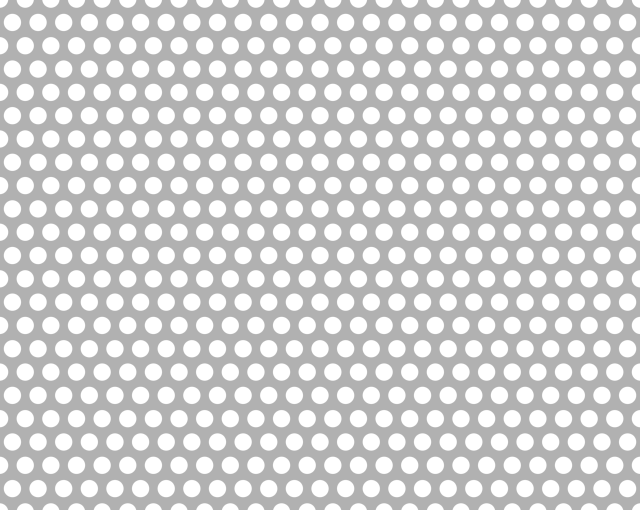
This pattern is drawn by a WebGL 2 fragment shader. Its source:

```glsl
#version 300 es
precision highp float;

uniform vec2 u_resolution;
out vec4 fragColor;

// Signed distance to the nearest dot of a staggered lattice
float staggeredDots(vec2 p, vec2 pitch, float radius) {
    float row = floor(p.y / pitch.y + 0.5);
    float shift = 0.5 * mod(row, 2.0);
    float column = floor(p.x / pitch.x - shift + 0.5);
    vec2 center = vec2(column + shift, row) * pitch;
    return length(p - center) - radius;
}

void main() {
    // Canvas width is one unit
    vec2 uv = gl_FragCoord.xy / u_resolution.x;
    float pixel = 1.0 / u_resolution.x;

    // About 25 dots across and 22 rows down
    vec2 origin = vec2(-0.0006, -0.0030);
    float dist = staggeredDots(uv - origin, vec2(0.04005, 0.03642), 0.01348);

    // White dots on flat grey, with a one-pixel soft edge
    float dot_mask = 1.0 - smoothstep(-0.7 * pixel, 0.7 * pixel, dist);
    vec3 color = mix(vec3(0.695), vec3(1.0), dot_mask);
    fragColor = vec4(color, 1.0);
}
```
